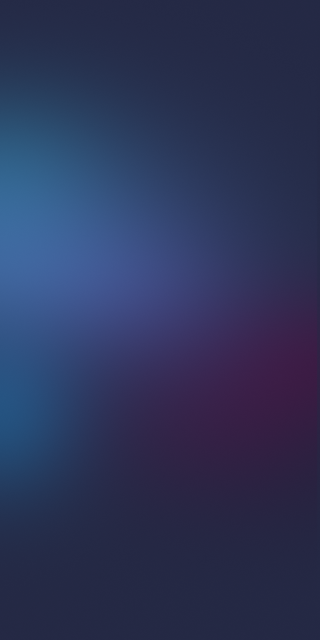
This background is drawn by a Shadertoy shader. Its source:

```glsl
// Draws a dark navy backdrop with soft blue, violet and plum glows.

#define NAVY   vec3(0.142, 0.160, 0.268)
#define BLUE   vec3(0.100, 0.220, 0.320)
#define TEAL   vec3(-0.010, 0.090, 0.080)
#define AZURE  vec3(-0.010, 0.150, 0.210)
#define VIOLET vec3(0.050, 0.020, 0.080)
#define PLUM   vec3(0.070, -0.045, -0.010)
#define MAUVE  vec3(0.055, -0.020, 0.010)
#define SHADE  vec3(0.000, -0.020, -0.020)
#define RIM_WIDTH 0.012
#define RIM_STRENGTH 0.5
#define GRAIN 0.004

// Elliptical Gaussian falloff, equal to one at its center
float glow(vec2 p, vec2 center, vec2 radius) {
    vec2 d = (p - center) / radius;
    return exp(-dot(d, d));
}

float hash(vec2 p) {
    vec3 q = fract(vec3(p.xyx) * 0.1031);
    q += dot(q, q.yzx + 33.33);
    return fract((q.x + q.y) * q.z);
}

void mainImage(out vec4 fragColor, in vec2 fragCoord) {
    vec2 uv = fragCoord / iResolution.xy;
    vec3 color = NAVY;

    // Blue light from the left, fading faster below its center
    float blueHeight = uv.y > 0.60 ? 0.20 : 0.15;
    color += BLUE * glow(uv, vec2(0.0, 0.60), vec2(0.63, blueHeight));
    color += TEAL * glow(uv, vec2(0.0, 0.75), vec2(0.35, 0.13));
    color += AZURE * glow(uv, vec2(0.0, 0.35), vec2(0.26, 0.13));

    // Violet middle and plum light on the right
    color += VIOLET * glow(uv, vec2(0.45, 0.53), vec2(0.35, 0.13));
    color += PLUM * glow(uv, vec2(1.0, 0.45), vec2(0.35, 0.11));
    color += MAUVE * glow(uv, vec2(0.68, 0.34), vec2(0.40, 0.12));
    color += SHADE * glow(uv, vec2(1.0, 0.28), vec2(0.50, 0.14));

    // Thin navy rim on the right edge
    float rim = smoothstep(1.0 - RIM_WIDTH, 1.0 - 0.5 * RIM_WIDTH, uv.x);
    color = mix(color, NAVY, RIM_STRENGTH * rim);

    // Fine grain hides banding
    color += GRAIN * (hash(fragCoord) - 0.5);
    fragColor = vec4(clamp(color, 0.0, 1.0), 1.0);
}
```
